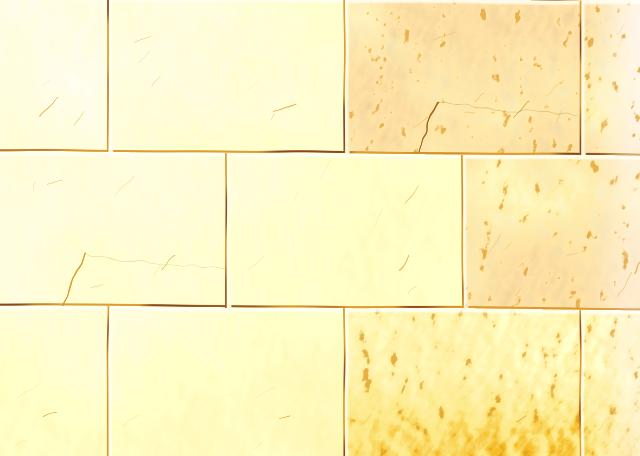
A WebGL 2 fragment shader for this texture:

```glsl
#version 300 es
precision highp float;

uniform vec2 u_resolution;
out vec4 fragColor;

// All lengths are fractions of the canvas height
#define BRICK vec2(0.518, 0.339)
#define JOINT_ORIGIN vec2(0.237, 0.3297)
#define SLOPE 0.007
#define JOINT_HALF 0.0023
#define BEVEL 0.012
#define CHIPS 7
#define GRAIN 0.55
#define WEAR 1.0

const vec3 CREAM = vec3(1.0, 0.99, 0.88);
const vec3 LEMON = vec3(1.0, 1.0, 0.78);
const vec3 STRAW = vec3(1.0, 0.95, 0.67);
const vec3 HONEY = vec3(0.99, 0.91, 0.52);
const vec3 AMBER = vec3(0.96, 0.73, 0.13);
const vec3 TAN = vec3(0.99, 0.86, 0.63);
const vec3 BLUSH = vec3(1.0, 0.97, 0.94);
const vec3 OCHRE = vec3(0.86, 0.60, 0.16);
const vec3 UMBER = vec3(0.52, 0.25, 0.05);

float hash(vec2 p) {
    vec3 q = fract(p.xyx * 0.1031);
    q += dot(q, q.yzx + 33.33);
    return fract((q.x + q.y) * q.z);
}

float noise(vec2 p) {
    vec2 i = floor(p), f = fract(p);
    f = f * f * (3.0 - 2.0 * f);
    return mix(mix(hash(i), hash(i + vec2(1, 0)), f.x),
               mix(hash(i + vec2(0, 1)), hash(i + vec2(1, 1)), f.x), f.y);
}

float fbm(vec2 p) {
    float sum = 0.0, gain = 0.5;
    for (int i = 0; i < 4; i++) {
        sum += gain * noise(p);
        p = mat2(1.6, 1.2, -1.2, 1.6) * p + 5.3;
        gain *= 0.5;
    }
    return sum;
}

// Smooth-edged stroke at distance d from its centre
float stroke(float d, float halfWidth) {
    float px = 0.6 / u_resolution.y;
    return 1.0 - smoothstep(halfWidth - px, halfWidth + px, d);
}

float segment(vec2 p, vec2 a, vec2 b) {
    vec2 ab = b - a;
    return length(p - a - ab * clamp(dot(p - a, ab) / dot(ab, ab), 0.0, 1.0));
}

vec3 stoneColor(float t) {
    vec3 c = mix(vec3(1.0), CREAM, clamp(t + 1.0, 0.0, 1.0));
    c = mix(c, LEMON, clamp(t, 0.0, 1.0));
    c = mix(c, STRAW, clamp(t - 1.0, 0.0, 1.0));
    c = mix(c, HONEY, clamp(t - 2.0, 0.0, 1.0));
    return mix(c, AMBER, clamp(t - 3.0, 0.0, 1.0));
}

// Short slanted chips scattered over one brick
float chips(vec2 c, vec2 seed) {
    float mark = 0.0;
    for (int i = 0; i < CHIPS; i++) {
        vec2 k = seed * 7.0 + float(i) * vec2(3.7, 9.1);
        vec2 at = BRICK * (0.08 + 0.84 * vec2(hash(k), hash(k + 21.0)));
        if (i == 0) at = vec2(0.39, 0.10);
        float angle = mix(0.2, 1.2, hash(k + 43.0));
        vec2 reach = vec2(cos(angle), sin(angle)) * mix(0.008, 0.03, hash(k + 65.0));
        float depth = i == 0 ? 0.8 : 0.55 * hash(k + 87.0);
        mark = max(mark, depth * stroke(segment(c, at - reach, at + reach), 0.0009));
    }
    return mark;
}

// Crack rising from the lower joint, then a hairline running right
float crack(vec2 c) {
    vec2 foot = vec2(0.163, 0.0), knee = vec2(0.18, 0.06), tip = vec2(0.207, 0.115);
    vec2 bend = vec2(0.30, 0.103);
    float wide = min(segment(c, foot, knee), segment(c, knee, tip));
    float hair = min(segment(c, tip, bend), segment(c, bend, vec2(BRICK.x, 0.085)));
    return max(stroke(wide, 0.0016), 0.3 * stroke(hair, 0.0008));
}

void main() {
    vec2 p = gl_FragCoord.xy / u_resolution.y;
    float edge = u_resolution.x / u_resolution.y;

    // Running bond: every other row moves half a brick
    vec2 q = p + vec2(0.0, SLOPE * p.x) + 0.003 * (noise(p * 9.0) - 0.5) - JOINT_ORIGIN;
    float row = floor(q.y / BRICK.y);
    q.x -= 0.5 * BRICK.x * mod(row + 1.0, 2.0);
    vec2 id = vec2(floor(q.x / BRICK.x), row);
    vec2 c = q - id * BRICK;

    // Warm tone deepens to the right and at the foot
    float right = step(0.5, id.x);
    float upper = step(-0.5, row);
    float cloud = fbm(p * 5.0 + id * 3.0) - 0.47;
    float tone = 0.25 + 0.6 * smoothstep(0.1, 0.9, p.x) + 0.7 * smoothstep(0.4, 0.0, p.y)
               - 0.35 * smoothstep(0.6, 0.9, p.y) + 0.8 * right + 1.3 * cloud;
    tone += right * (1.0 - upper) * smoothstep(0.2, 0.0, p.y) * 0.8;

    // Slanted tooling lit from one side
    vec2 g = mat2(0.87, 0.5, -0.5, 0.87) * p * vec2(1.0, 0.7);
    float relief = fbm(g * 42.0 + 0.35) - fbm(g * 42.0);
    float rough = 0.3 + right * (0.7 + 0.6 * smoothstep(1.0, 1.3, p.x));
    tone += GRAIN * relief * rough * 4.0;
    vec3 color = stoneColor(tone);
    float stain = right * upper * clamp(0.55 + 1.6 * cloud + 0.3 * smoothstep(0.75, 1.0, p.y), 0.0, 0.9);
    color = mix(color, TAN + 0.12 * relief, stain);

    // Bleached right margin
    float bleach = smoothstep(edge - 0.13, edge, p.x + 0.06 * cloud);
    color = mix(color, BLUSH, bleach * mix(0.55, 0.9, smoothstep(0.5, 0.9, p.y)));

    // Pits, chips and cracks
    vec2 warped = c + 0.010 * (vec2(noise(p * 45.0), noise(p * 45.0 + 17.0)) - 0.5);
    vec2 seed = upper > 0.5 ? id : vec2(4.0, 11.0);
    float pits = smoothstep(0.17, 0.3, relief) * right * 0.7;
    color = mix(color, OCHRE, WEAR * max(pits, chips(warped, seed)));
    float cracked = 1.0 - step(0.5, abs(id.x - 2.0 * row + 1.0));
    color = mix(color, mix(OCHRE, UMBER, 0.6 * right), WEAR * cracked * crack(warped));

    // Pale bevels below and right of the joints
    float bevel = max(1.0 - smoothstep(0.4 * BEVEL, BEVEL, BRICK.y - c.y),
                      1.0 - smoothstep(0.4 * BEVEL, BEVEL, c.x));
    color = mix(color, vec3(1.0, 1.0, 0.96), 0.85 * bevel);

    // Joints, with a gap in the bed just right of each upright
    float bed = stroke(abs(c.y - 1.3 * JOINT_HALF), JOINT_HALF) * smoothstep(0.010, 0.014, c.x);
    float upright = stroke(min(c.x, BRICK.x - c.x), 0.8 * JOINT_HALF);
    float shade = smoothstep(0.35, 0.75, noise(p * 11.0 + 4.0));
    color = mix(color, mix(OCHRE, UMBER, shade), max(bed, upright) * (0.95 - 0.4 * bleach));

    fragColor = vec4(clamp(color, 0.0, 1.0), 1.0);
}
```
